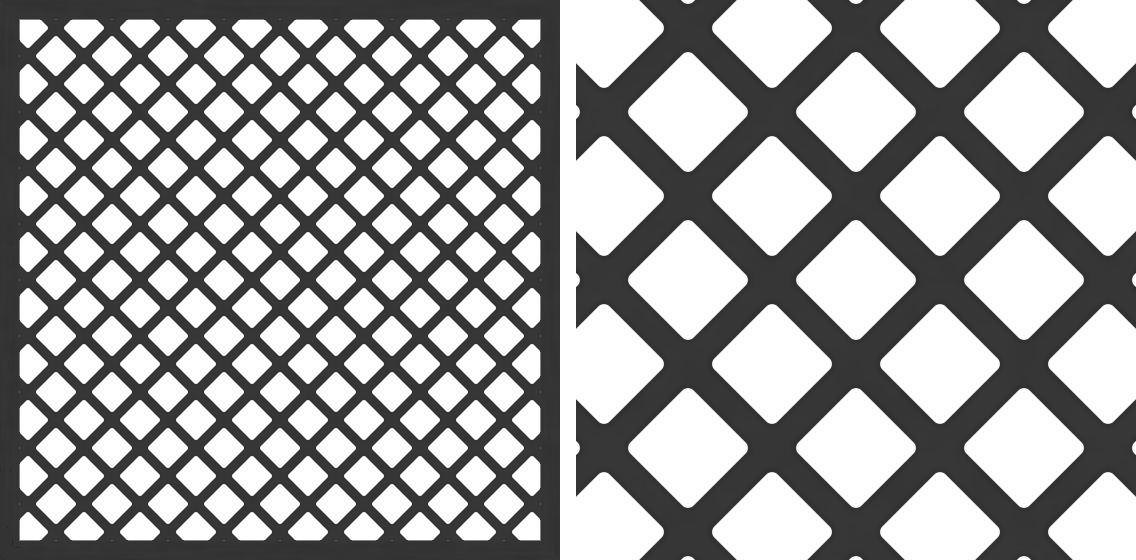
Left, the full canvas; right, a detail of the centre.
A WebGL 2 fragment shader for this pattern:

```glsl
#version 300 es
precision highp float;
// Dark painted diagonal lattice inside a square frame, with white openings.
// A rotated grid of rounded squares is cut off by the frame; value noise adds
// a faint bevel, mottling and vertical or horizontal wear to the paint.

uniform vec2 u_resolution;
out vec4 fragColor;

const float REPEATS = 10.0;        // diamonds across and down
const float FRAME_WIDTH = 0.035;
const float HOLE_HALF = 0.0266;    // half the side of an opening
const float HOLE_ROUND = 0.0048;   // corner radius of an opening
const float CUT_ROUND = 0.002;     // corner radius where the frame cuts it
const float BEVEL_WIDTH = 0.0045;
const float BEVEL_DEPTH = 0.022;
const float MOTTLE = 0.018;
const float STREAK = 0.025;
const float SCRATCH = 0.075;
const vec3 OPENING = vec3(1.0);
const vec3 PAINT = vec3(0.203);

float hash(vec2 p) {
    return fract(sin(dot(p, vec2(127.1, 311.7))) * 43758.5453);
}

float noise(vec2 p) {
    vec2 i = floor(p), f = fract(p);
    f = f * f * (3.0 - 2.0 * f);
    return mix(mix(hash(i), hash(i + vec2(1, 0)), f.x),
               mix(hash(i + vec2(0, 1)), hash(i + vec2(1, 1)), f.x), f.y);
}

float fbm(vec2 p) {
    float sum = 0.0, gain = 0.5;
    for (int i = 0; i < 4; i++) {
        sum += gain * noise(p);
        p = p * 2.03 + 17.3;
        gain *= 0.5;
    }
    return sum;
}

float roundedSquare(vec2 p, float halfSide, float radius) {
    vec2 q = abs(p) - halfSide + radius;
    return length(max(q, 0.0)) + min(max(q.x, q.y), 0.0) - radius;
}

// Intersection of two distances with a rounded corner.
float roundedCut(float a, float b, float radius) {
    vec2 q = vec2(a, b) + radius;
    return length(max(q, 0.0)) + min(max(q.x, q.y), 0.0) - radius;
}

// Signed distance to the nearest opening, negative inside.
float openingDistance(vec2 p, float frame) {
    float pitch = inversesqrt(2.0) / REPEATS;
    vec2 diagonal = vec2(p.x + p.y, p.x - p.y) * inversesqrt(2.0);
    vec2 cell = diagonal - pitch * floor(diagonal / pitch + 0.5);
    return roundedCut(roundedSquare(cell, HOLE_HALF, HOLE_ROUND), frame, CUT_ROUND);
}

vec3 paintColour(vec2 p, float d, float frame) {
    // Bars: darker rims around a slightly lighter spine.
    float onFrame = smoothstep(0.0, 0.003, frame);
    float spine = smoothstep(0.0, BEVEL_WIDTH, d) - 0.6;
    float shade = BEVEL_DEPTH * spine * (1.0 - onFrame);
    shade += MOTTLE * (fbm(p * 45.0) - 0.47);

    // Frame: streaks run along each side.
    vec2 c = abs(p - 0.5);
    vec2 along = c.x > c.y ? p : p.yx;
    shade += STREAK * onFrame * (fbm(along * vec2(160.0, 12.0)) - 0.47);

    // Dark cracks gather low on the left side, rarer elsewhere.
    float worn = mix(0.15, 1.0, smoothstep(0.06, 0.0, p.x) * smoothstep(0.75, 0.1, p.y));
    float crack = smoothstep(0.69, 0.82, fbm(along * vec2(210.0, 32.0) + 5.0));
    shade -= SCRATCH * crack * worn * onFrame;
    return PAINT + shade;
}

void main() {
    float size = min(u_resolution.x, u_resolution.y);
    vec2 p = (gl_FragCoord.xy - 0.5 * u_resolution) / size + 0.5;
    float pixel = 1.0 / size;

    vec2 c = abs(p - 0.5);
    float frame = max(c.x, c.y) - (0.5 - FRAME_WIDTH);
    float d = openingDistance(p, frame);

    float solid = smoothstep(-0.7 * pixel, 0.7 * pixel, d);
    fragColor = vec4(mix(OPENING, paintColour(p, d, frame), solid), 1.0);
}
```
